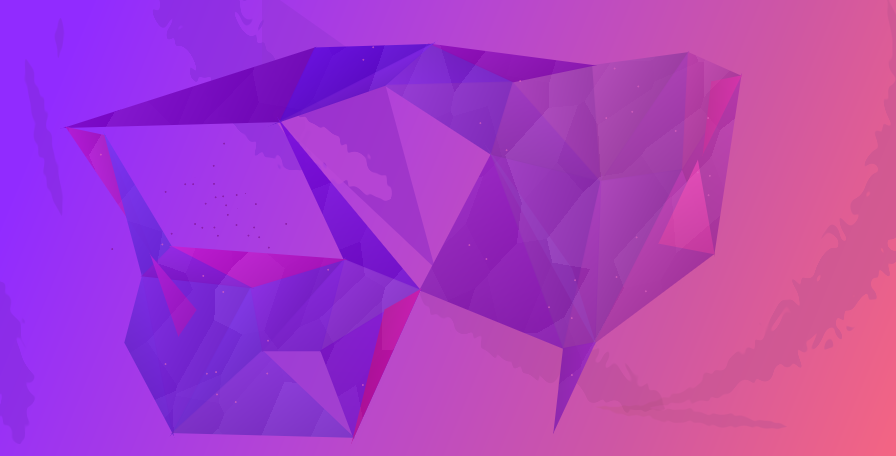
This background is drawn by a WebGL 1 fragment shader. Its source:

```glsl
precision highp float;
// A folded, translucent polygon mesh floating over a violet-to-coral gradient.
// Shaded triangles share named corners; ragged strokes, cellular shards and
// jittered specks add the detail. Space is 7.68 x 3.9 units with y pointing down.
uniform vec2 u_resolution;

// Corners of the upper ridge and right wing
const vec2 tip = vec2(.57, 1.09), crestL = vec2(2.7, .41), crestR = vec2(3.7, .38);
const vec2 ridge = vec2(5.08, .56), horn = vec2(5.9, .45), beak = vec2(6.35, .65);
const vec2 cheek = vec2(6.12, 2.17), keel = vec2(5.1, 2.93), spike = vec2(4.75, 3.68);
const vec2 notch = vec2(4.83, 2.98), knot = vec2(3.6, 2.48), vault = vec2(3.3, .73);
const vec2 brow = vec2(4.21, 1.32), web = vec2(4.4, .7), hub = vec2(5.15, 1.55);
const vec2 fold = vec2(5.85, 1.45), arch = vec2(2.4, 1.04);
// Corners of the lower left body
const vec2 foot = vec2(3.03, 3.74), heel = vec2(1.48, 3.7), hip = vec2(1.07, 2.93);
const vec2 hinge = vec2(1.22, 2.36), strut = vec2(.9, 1.16), elbow = vec2(2.95, 2.22);
const vec2 sill = vec2(1.47, 2.11), lap = vec2(2.15, 2.46);
const vec2 gapL = vec2(2.25, 3.), gapR = vec2(2.75, 3.);

vec2 p;
vec3 col;
float px, rag, mesh = 0.;

vec2 hash(vec2 c) {
  return fract(sin(vec2(dot(c, vec2(127.1, 311.7)), dot(c, vec2(269.5, 183.3)))) * 4371.5);
}
float ramp(float a, float b, float t) { return clamp((t - a) / (b - a), 0., 1.); }
float side(vec2 q, vec2 a, vec2 b) {
  vec2 e = b - a;
  return (e.x * (q.y - a.y) - e.y * (q.x - a.x)) / length(e);
}
float tri(vec2 a, vec2 b, vec2 c) {
  float s = sign(side(c, a, b));
  float d = min(s * side(p, a, b), min(s * side(p, b, c), s * side(p, c, a)));
  return clamp(d / px + 1., 0., 1.);
}
// Opaque-looking facet, lightest at its first corner
void facet(vec2 a, vec2 b, vec2 c, vec3 tint) {
  float k = tri(a, b, c);
  float light = clamp(side(p, b, c) / side(a, b, c), 0., 1.);
  col = mix(col, tint * mix(.96, 1.06, light), .95 * k);
  mesh = max(mesh, k);
}
// Tapered brush stroke with a ragged rim
float stroke(vec2 a, vec2 b, float w) {
  vec2 e = b - a;
  float h = clamp(dot(p - a, e) / dot(e, e), 0., 1.);
  float rim = w * sqrt(4. * h * (1. - h)) * (1. + .35 * rag);
  return smoothstep(-px, px, rim - length(p - a - h * e) - px);
}

void main() {
  vec2 uv = gl_FragCoord.xy / u_resolution;
  p = vec2(uv.x, 1. - uv.y) * vec2(7.68, 3.9);
  px = 3.9 / u_resolution.y;
  rag = .6 * sin(p.x * 13. + 3. * sin(p.y * 9.)) + .4 * sin(p.y * 31. + 4. * sin(p.x * 17.));

  // Backdrop gradient
  float t = uv.x * .95 + (.5 - uv.y) * .2;
  col = mix(vec3(.57, .17, 1.), vec3(.71, .27, .83), ramp(0., .4, t));
  col = mix(col, vec3(.81, .34, .64), ramp(.4, .75, t));
  col = mix(col, vec3(.97, .4, .5), ramp(.75, 1.08, t));

  // Ragged brush marks, the largest an arc at the lower right
  vec2 q = p - vec2(5., .8);
  float ang = atan(q.y, q.x);
  float taper = smoothstep(-.5, .6, ang) * (1. - smoothstep(.6, 1.55, ang));
  float arc = smoothstep(-px, px, taper * (.26 + .1 * rag) - abs(length(q) - 2.73) - px);
  arc = max(arc, stroke(vec2(5.1, 3.48), vec2(6.75, 3.65), .06));
  col = mix(col, vec3(.77, .33, .57), .55 * arc);
  float marks = stroke(vec2(.22, .5), vec2(.53, 1.85), .07);
  marks = max(marks, stroke(vec2(-.02, 2.4), vec2(.17, 3.8), .16));
  marks = max(marks, stroke(vec2(1.2, -.7), vec2(2.6, 1.45), .32));
  marks = max(marks, stroke(vec2(.52, .15), vec2(.5, .5), .04));
  col = mix(col, vec3(.5, .16, .83), .45 * marks);
  col *= 1. - .05 * stroke(vec2(3.6, 2.5), vec2(5.7, 3.5), .2);

  // Thin veils behind the mesh
  col = mix(col, vec3(.56, .2, .82), .4 * tri(vec2(2.25, -.1), vec2(2.25, .9), vec2(3.1, .5)));
  col = mix(col, vec3(.57, .17, .77), .6 * tri(arch, vault, knot + vec2(.12, -.2)));
  col = mix(col, vec3(.73, .28, .84), .8 * stroke(vec2(2.35, .95), vec2(3.35, 1.7), .16));
  col = mix(col, vec3(.55, .22, .82), .5 * tri(gapL, gapR, foot));

  // Right wing
  facet(vault, crestR, web, vec3(.47, .14, .8));
  facet(vault, web, brow, vec3(.52, .18, .76));
  facet(brow, knot, notch, vec3(.56, .14, .72));
  facet(brow, hub, notch, vec3(.56, .19, .7));
  facet(web, hub, brow, vec3(.58, .21, .71));
  facet(web, ridge, hub, vec3(.62, .24, .69));
  facet(ridge, horn, hub, vec3(.64, .26, .67));
  facet(horn, fold, hub, vec3(.63, .24, .67));
  facet(hub, fold, keel, vec3(.61, .23, .67));
  facet(hub, keel, notch, vec3(.6, .2, .68));
  facet(fold, cheek, keel, vec3(.67, .22, .65));
  facet(horn, beak, fold, vec3(.7, .25, .64));
  facet(beak, cheek, fold, vec3(.68, .22, .64));
  facet(vec2(5.98, 1.38), cheek, vec2(5.65, 2.08), vec3(.82, .25, .66));
  facet(beak, vec2(6.1, .7), vec2(6.03, 1.3), vec3(.8, .21, .64));
  facet(keel, spike, notch, vec3(.56, .14, .7));
  facet(crestR, ridge, web, vec3(.54, .07, .7));
  // Upper ridge and struts
  facet(tip, crestL, arch, vec3(.46, .04, .74));
  facet(crestL, crestR, arch, vec3(.38, .06, .82));
  facet(crestR, vault, arch, vec3(.44, .11, .82));
  facet(arch, knot, elbow, vec3(.46, .07, .82));
  facet(tip, strut, vec2(1.3, 2.17), vec3(.66, .1, .78));
  facet(strut, sill, hinge, vec3(.43, .16, .87));
  // Lower left body
  facet(hinge, hip, heel, vec3(.46, .18, .85));
  facet(hinge, heel, lap, vec3(.47, .17, .84));
  facet(lap, heel, gapL, vec3(.45, .18, .83));
  facet(gapL, heel, foot, vec3(.5, .2, .8));
  facet(lap, elbow, gapL, vec3(.49, .15, .82));
  facet(elbow, knot, gapR, vec3(.53, .19, .8));
  facet(elbow, gapR, gapL, vec3(.5, .16, .82));
  facet(knot, gapR, foot, vec3(.5, .1, .8));
  facet(knot, foot, vec2(3.3, 2.65), vec3(.72, .08, .62));
  facet(sill, elbow, lap, vec3(.7, .1, .77));
  facet(sill, lap, hinge, vec3(.52, .12, .82));
  facet(vec2(1.3, 2.2), vec2(1.68, 2.65), vec2(1.53, 2.87), vec3(.65, .13, .8));
  col = mix(col, vec3(.58, .3, .78), .3 * tri(brow, keel, vec2(4.9, 2.3)));

  // Cellular shards give the folds a broken sheen
  vec2 g = vec2(p.x + .5 * p.y, p.y - .3 * p.x) * vec2(2.6, 1.5);
  float best = 9., sheen = 0.;
  for (int j = -1; j <= 1; j++) for (int i = -1; i <= 1; i++) {
    vec2 c = floor(g) + vec2(i, j), r = c + hash(c) - g;
    if (dot(r, r) < best) { best = dot(r, r); sheen = hash(c + 7.).x - .5 + .4 * r.x; }
  }
  col += mesh * sheen * vec3(.045, .06, .04);

  // Specks: dark in the left opening, pale across the mesh
  vec2 cell = floor(p / .09), rnd = hash(cell);
  float speck = length(p - (cell + .2 + .6 * rnd) * .09);
  speck = 1. - smoothstep(.008 - px * .5, .008 + px * .5, speck);
  vec2 off = (p - vec2(1.95, 1.85)) * vec2(2.2, 3.);
  float crowd = .5 * exp(-dot(off, off)) * (1. - mesh);
  float pick = hash(cell + 31.).y;
  col = mix(col, vec3(.5, .08, .6), .7 * speck * step(pick, crowd));
  col = mix(col, vec3(.88, .4, .75), .6 * speck * mesh * step(pick, .025));
  gl_FragColor = vec4(col, 1.);
}
```
